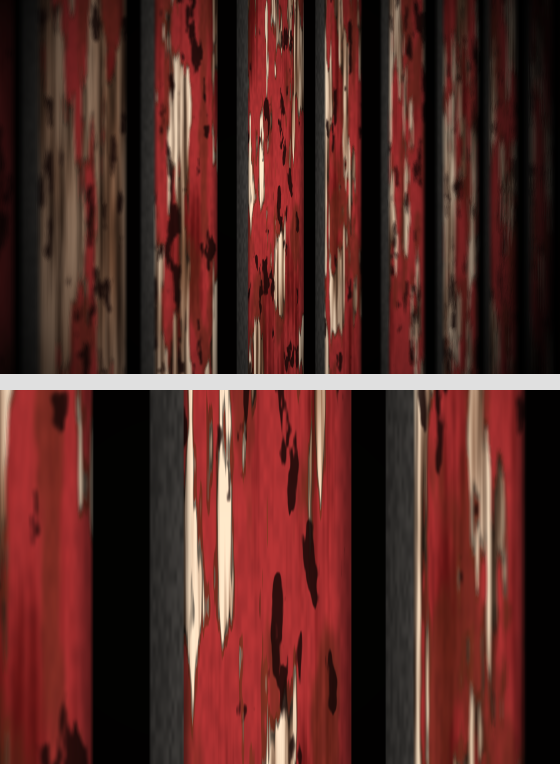
Top: the whole. Bottom: its middle third, enlarged.
Reproduce this texture procedurally as a Shadertoy shader.

```glsl
#define FIRST_EDGE 0.069    // left edge of the first whole slat
#define PITCH 0.2321        // slat spacing before foreshortening
#define FORESHORTEN 0.1212  // how fast spacing shrinks to the right
#define SIDE_START 0.868    // where the grey slat side begins in a cell
#define FOCUS_X 0.50
#define BLUR 0.017
#define BLUR_SAMPLES 18
#define VIGNETTE 0.78

const vec3 GAP = vec3(0.008, 0.006, 0.005);
const vec3 SIDE = vec3(0.215, 0.205, 0.195);
const vec3 RED = vec3(0.68, 0.195, 0.195);
const vec3 DARK_RED = vec3(0.38, 0.075, 0.07);
const vec3 RUST = vec3(0.36, 0.155, 0.09);
const vec3 BROWN_WOOD = vec3(0.40, 0.27, 0.19);
const vec3 PALE_WOOD = vec3(0.76, 0.68, 0.59);
const vec3 SOOT = vec3(0.09, 0.03, 0.025);

// Per slat: visible face width, and how far its paint has worn away
const float FACE_WIDTH[9] = float[9](0.81, 0.73, 0.65, 0.71, 0.55, 0.64, 0.72, 0.63, 0.58);
const float WEAR[9] = float[9](-0.12, 0.10, -0.015, -0.005, -0.03, -0.04, 0.04, 0.0, -0.09);

float hash(vec2 p) {
    vec3 q = fract(p.xyx * vec3(0.1031, 0.1030, 0.0973));
    q += dot(q, q.yzx + 33.33);
    return fract((q.x + q.y) * q.z);
}

float noise(vec2 p) {
    vec2 i = floor(p), f = fract(p);
    f = f * f * (3.0 - 2.0 * f);
    return mix(mix(hash(i), hash(i + vec2(1, 0)), f.x),
               mix(hash(i + vec2(0, 1)), hash(i + vec2(1, 1)), f.x), f.y);
}

float fbm(vec2 p) {
    float sum = 0.0, amp = 0.5;
    for (int i = 0; i < 4; i++) {
        sum += amp * noise(p);
        p = p * 2.07 + 17.3;
        amp *= 0.5;
    }
    return sum / 0.9375;
}

// Painted face: p.x runs across the cells, p.y up the slat, t is 0..1 across
vec3 faceColor(vec2 p, float t, int slat) {
    float id = float(slat);
    p += vec2(id * 13.0, id * 7.3);
    float fiber = fbm(p * vec2(46.0, 4.0));
    float broad = fbm(p * vec2(5.0, 2.5) + 40.0);
    float grit = noise(p * vec2(75.0, 65.0));

    // Bare wood with vertical grain
    vec3 wood = mix(BROWN_WOOD, PALE_WOOD, smoothstep(0.38, 0.68, 0.6 * fiber + 0.4 * broad));
    if (slat == 1) wood = mix(wood, BROWN_WOOD, 0.55);
    wood *= 0.55 + 0.8 * smoothstep(0.25, 0.6, fiber);

    // Paint with faded and stained areas
    vec3 paint = mix(DARK_RED, RED, smoothstep(0.28, 0.53, 0.7 * broad + 0.3 * fiber));
    float stain = smoothstep(0.52, 0.68, fbm(p * vec2(8.0, 5.0) + 91.0));
    paint = mix(paint, RUST, (slat == 7 ? 0.75 : 0.55) * stain);
    paint *= 0.92 + 0.14 * grit;

    // Flaking: long torn patches, stronger along the left edge
    float peel = fbm(p * vec2(8.5, 3.6) + 5.0) + 0.22 * (fiber - 0.5) + WEAR[slat];
    peel += 0.13 * exp(-t * 5.0) + 0.05 * exp((t - 1.0) * 8.0) - 0.03;
    float bare = smoothstep(0.548, 0.560, peel);
    vec3 col = mix(paint, RUST * (0.5 + fiber), 0.75 * smoothstep(0.520, 0.532, peel));
    col = mix(col, wood, bare);
    col *= 1.0 - 0.55 * bare * (1.0 - smoothstep(0.56, 0.585, peel));

    // Dark chips and holes
    float chip = fbm(p * vec2(13.0, 11.0) + 63.0);
    col = mix(col, SOOT, 0.85 * smoothstep(0.66, 0.71, chip));

    // Rounded edges
    return col * (0.6 + 0.4 * smoothstep(0.0, 0.05, t)) * (1.0 - 0.45 * smoothstep(0.86, 1.0, t));
}

vec3 scene(vec2 uv) {
    float u = uv.x - FIRST_EDGE;
    float depth = PITCH - FORESHORTEN * u;
    float n = u / depth;
    float cell = fract(n);
    int slat = clamp(int(floor(n)) + 1, 0, 8);
    vec2 p = vec2(n, (uv.y - 0.5) * 0.17 / depth);

    if (cell < FACE_WIDTH[slat]) return faceColor(p, cell / FACE_WIDTH[slat], slat);
    if (cell < SIDE_START) return GAP;
    float speck = noise(p * vec2(95.0, 85.0));
    float across = (cell - SIDE_START) / (1.0 - SIDE_START);
    return SIDE * (0.75 + 0.3 * across) * (0.8 + 0.35 * speck);
}

void mainImage(out vec4 fragColor, in vec2 fragCoord) {
    vec2 uv = fragCoord / iResolution.xy;
    float aspect = iResolution.x / iResolution.y;

    // Lens blur grows away from the focused slat
    float radius = 0.6 / iResolution.x + BLUR * max(abs(uv.x - FOCUS_X) - 0.05, 0.0);
    vec3 col = vec3(0.0);
    for (int i = 0; i < BLUR_SAMPLES; i++) {
        float k = float(i) + 0.5;
        float a = k * 2.39996;
        vec2 offset = sqrt(k / float(BLUR_SAMPLES)) * vec2(cos(a), sin(a) * aspect);
        col += scene(uv + radius * offset);
    }
    col /= float(BLUR_SAMPLES);

    // Darkened surroundings
    vec2 d = abs(uv - vec2(0.47, 0.5)) * 2.0;
    float light = 1.0 - VIGNETTE * pow(d.x, 2.5) - 0.22 * d.y * d.y;
    fragColor = vec4(col * max(light, 0.08), 1.0);
}
```
